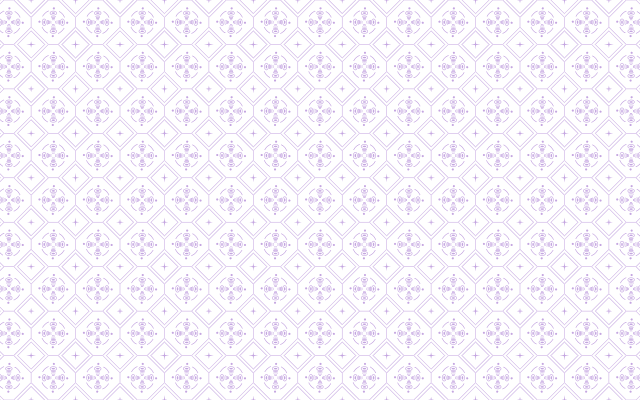
A Shadertoy shader for this pattern:

```glsl
// Pale lilac tile pattern: octagons with diamonds at their corners, and a
// four-fold pinwheel of tapering fans, arcs and dots inside each octagon.
// Distances are in tile units; every mark is coverage of one ink on white.

#define ROWS 9.0
#define PAPER vec3(1.0)
#define INK vec3(0.77, 0.65, 0.88)
#define LINE_WIDTH 0.012
#define FAN_LINE 0.014
#define OCTAGON_CUT 0.39
#define DIAMOND_SIZE 0.305
#define STAR_SIZE 0.068
#define ARC_RADIUS 0.275
#define DOT_RADIUS 0.023
#define QUARTER_TURN 1.5707963

float pixel; // one pixel in tile units

float fill(float d) {
    return clamp(0.5 - d / pixel, 0.0, 1.0);
}

// Box-filtered stroke, so lines thinner than a pixel keep their weight
float stroke(float d, float width) {
    float hi = min(d + 0.5 * pixel, 0.5 * width);
    float lo = max(d - 0.5 * pixel, -0.5 * width);
    return max(hi - lo, 0.0) / pixel;
}

float ellipse(vec2 p, vec2 radii) {
    float k = length(p / radii);
    return k * (k - 1.0) / max(length(p / (radii * radii)), 1e-4);
}

// Octagon outline, inner diamond and small four-point star
float lattice(vec2 p) {
    vec2 q = abs(p);
    vec2 c = 0.5 - q;
    float octagon = max(max(q.x, q.y) - 0.5, (OCTAGON_CUT - c.x - c.y) * 0.7071);
    float diamond = (c.x + c.y - DIAMOND_SIZE) * 0.7071;
    float star = (max(c.x, c.y) + 4.0 * min(c.x, c.y) - STAR_SIZE) / 4.123;
    return max(max(stroke(octagon, LINE_WIDTH), stroke(diamond, LINE_WIDTH)), fill(star));
}

// Fan pointing up: a ringed oval above bars that taper to the centre
float fan(vec2 p) {
    vec2 head = p - vec2(0.0, 0.205);
    float ink = stroke(ellipse(head, vec2(0.072, 0.045)), FAN_LINE);
    ink = max(ink, fill(ellipse(head, vec2(0.036, 0.017))));
    for (int i = 0; i < 4; i++) {
        float y = 0.055 + 0.028 * float(i);
        float halfWidth = 0.004 + 0.33 * y;
        float bow = y - 2.5 * p.x * p.x;
        float bar = max(abs(p.y - bow) - 0.5 * FAN_LINE, abs(p.x) - halfWidth);
        ink = max(ink, fill(bar));
    }
    return ink;
}

float pinwheel(vec2 p) {
    // Turn each quarter onto the upward axis
    vec2 f = abs(p.x) > abs(p.y) ? vec2(-p.y, p.x) * sign(p.x)
                                 : p * (p.y < 0.0 ? -1.0 : 1.0);
    float ink = max(fan(f), fill(length(f - vec2(0.012, 0.312)) - DOT_RADIUS));

    // Short arcs between the fans
    float r = length(p);
    float angle = mod(atan(p.y, p.x + 1e-6), QUARTER_TURN);
    float arc = max(abs(r - ARC_RADIUS) - 0.5 * FAN_LINE, (abs(angle - 0.74) - 0.33) * r);
    return max(ink, fill(arc));
}

void mainImage(out vec4 fragColor, in vec2 fragCoord) {
    pixel = ROWS / iResolution.y;
    vec2 p = (fragCoord - 0.5 * iResolution.xy) * pixel;
    vec2 tile = fract(p + 0.5) - 0.5;
    float ink = max(lattice(tile), pinwheel(tile));
    fragColor = vec4(mix(PAPER, INK, ink), 1.0);
}
```
